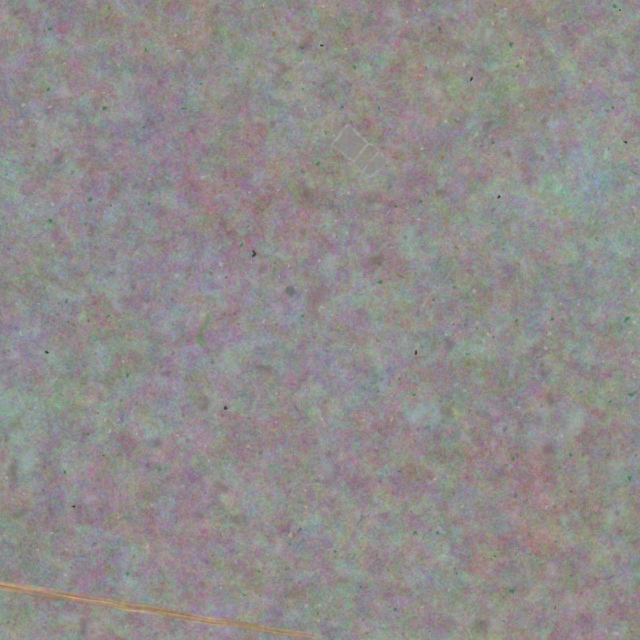
Reproduce this texture procedurally as a Shadertoy shader.

```glsl
// Weathered grey ground with mottled pastel blotches, specks, scratches and a dry straw.

vec3 hash3(vec2 p) {
    vec3 q = fract(vec3(p.xyx) * vec3(0.1031, 0.1030, 0.0973));
    q += dot(q, q.yxz + 33.33);
    return fract((q.xxy + q.yzz) * q.zyx);
}

// Three independent channels of value noise, from -1 to 1
vec3 noise3(vec2 p) {
    vec2 i = floor(p), f = fract(p);
    f = f * f * (3.0 - 2.0 * f);
    vec3 low = mix(hash3(i), hash3(i + vec2(1, 0)), f.x);
    vec3 high = mix(hash3(i + vec2(0, 1)), hash3(i + vec2(1, 1)), f.x);
    return 2.0 * mix(low, high, f.y) - 1.0;
}

vec2 turn(vec2 p, float a) {
    return vec2(cos(a) * p.x - sin(a) * p.y, sin(a) * p.x + cos(a) * p.y);
}

float segmentDistance(vec2 p, vec2 a, vec2 b) {
    vec2 d = b - a;
    return length(p - a - d * clamp(dot(p - a, d) / dot(d, d), 0.0, 1.0));
}

float boxDistance(vec2 p, vec2 halfSize) {
    vec2 d = abs(p) - halfSize;
    return length(max(d, 0.0)) + min(max(d.x, d.y), 0.0);
}

// Coverage of irregular spots, at most one in each cell
float spots(vec2 p, float cells, float radius, float chance, float soft, float seed) {
    p = p * cells + 0.6 * noise3(p * 0.8 / radius + seed).xy * radius * cells;
    vec2 cell = floor(p);
    vec3 r = hash3(cell + seed), s = hash3(cell + seed + 71.3);
    vec2 d = turn(fract(p) - 0.3 - 0.4 * r.xy, 6.28 * s.x) / cells;
    d.x *= 0.6 + 0.9 * s.y;
    float size = radius * (0.45 + 0.75 * s.z);
    return step(r.z, chance) * (1.0 - smoothstep(size * (1.0 - soft), size + 1.0 / iResolution.y, length(d)));
}

void mainImage(out vec4 fragColor, in vec2 fragCoord) {
    vec2 uv = fragCoord / iResolution.y;
    float pixel = 1.0 / iResolution.y;
    vec2 warped = uv + 0.007 * noise3(uv * 42.0).xy + 0.004 * noise3(uv * 120.0 + 5.0).xy;

    // Mottling: x is lightness, y is magenta to green, z is tan to teal
    vec3 broad = noise3(turn(warped, 0.5) * 5.0 + 13.0) + 0.8 * noise3(turn(warped, 1.1) * 13.0 + 40.0);
    vec3 blotch = noise3(turn(warped, 0.8) * 34.0 + 7.0) + noise3(turn(warped, 2.0) * 66.0 + 90.0);
    vec3 grain = noise3(turn(uv, 0.3) * 125.0 + 21.0) + noise3(turn(uv, 1.4) * 250.0 + 55.0);
    vec3 tone = broad * vec3(0.28, 0.42, 0.45) + blotch * vec3(0.72, 0.72, 0.58) + grain * vec3(0.56, 0.68, 0.50);
    vec2 tealOffset = uv - vec2(0.93, 0.72);
    tone += vec3(0.2, 0.7, 0.6) * exp(-50.0 * dot(tealOffset, tealOffset));
    vec3 color = vec3(0.564, 0.552, 0.544)
        + tone.x * vec3(0.036)
        + tone.y * vec3(-0.012, 0.036, -0.016)
        + tone.z * vec3(-0.024, 0.020, 0.042);
    color += 0.038 * noise3(turn(uv, 0.9) * 420.0 + 17.0) + 0.022 * noise3(uv * 480.0 + 33.0).x;

    // Soft stains and pale pebbles
    color = mix(color, vec3(0.60, 0.68, 0.66), 0.50 * spots(uv, 13.0, 0.024, 0.20, 1.0, 3.0));
    color = mix(color, vec3(0.67, 0.66, 0.70), 0.50 * spots(uv, 24.0, 0.012, 0.10, 1.0, 19.0));
    color = mix(color, vec3(0.43, 0.37, 0.37), 0.50 * spots(uv, 18.0, 0.014, 0.14, 1.0, 37.0));
    float redStain = length((warped - vec2(0.495, 0.53)) * vec2(1.1, 0.8)) + 0.005 * blotch.x;
    color = mix(color, vec3(0.54, 0.39, 0.41), 0.6 * (1.0 - smoothstep(0.002, 0.026, redStain)));
    float greyDot = length(uv - vec2(0.453, 0.545)) + 0.001 * grain.x;
    color = mix(color, vec3(0.35, 0.40, 0.39), 0.65 * (1.0 - smoothstep(0.004, 0.011, greyDot)));

    // Tiny specks, most of them faint
    color = mix(color, vec3(0.18, 0.44, 0.27), 0.70 * spots(uv, 33.0, 0.0030, 0.06, 0.9, 11.0));
    color = mix(color, vec3(0.12, 0.14, 0.14), 0.75 * spots(uv, 21.0, 0.0034, 0.035, 0.8, 29.0));
    color = mix(color, vec3(0.60, 0.38, 0.22), 0.60 * spots(uv, 27.0, 0.0032, 0.04, 0.9, 47.0));
    color = mix(color, vec3(0.82, 0.78, 0.79), 0.45 * spots(uv, 45.0, 0.0028, 0.08, 0.9, 61.0));
    color = mix(color, vec3(0.38, 0.37, 0.36), 0.45 * spots(uv, 50.0, 0.0030, 0.10, 0.9, 83.0));

    // Faint short scratches, some light and some dark
    vec2 bent = uv + 0.005 * noise3(uv * 75.0).yz;
    float fade = 0.18 + 0.16 * grain.z;
    for (int i = 0; i < 44; i++) {
        vec3 r = hash3(vec2(float(i), 8.0)), s = hash3(vec2(float(i), 31.0));
        vec2 reach = turn(vec2(0.003 + 0.010 * s.x, 0.0), 6.28 * r.z);
        float d = segmentDistance(bent, r.xy - reach, r.xy + reach);
        vec3 ink = s.y > 0.4 ? vec3(0.74, 0.70, 0.73) : vec3(0.36, 0.34, 0.34);
        color = mix(color, ink, max(fade, 0.0) * (1.0 - smoothstep(0.0004, 0.0014 + pixel, d)));
    }

    // Flat leaf scrap with a pale broken rim and two cross veins
    vec2 leaf = turn(uv + 0.003 * noise3(uv * 60.0).xy - vec2(0.562, 0.762), 0.7);
    float scrap = boxDistance(leaf, vec2(0.040, 0.019));
    color = mix(color, vec3(0.54, 0.56, 0.54), 0.55 * (1.0 - smoothstep(-0.002, 0.002, scrap)));
    float veins = max(abs(abs(leaf.x - 0.012) - 0.010), scrap);
    float rim = min(abs(scrap), veins);
    float rimFade = clamp(0.35 + 0.25 * grain.y, 0.0, 0.7);
    color = mix(color, vec3(0.70, 0.68, 0.70), rimFade * (1.0 - smoothstep(0.0005, 0.0015 + pixel, rim)));

    // Green blade, patchy along its length
    float blade = segmentDistance(warped, vec2(0.313, 0.455), vec2(0.329, 0.508));
    float bladeFade = clamp(0.55 + 0.25 * blotch.y, 0.1, 0.8);
    color = mix(color, vec3(0.35, 0.56, 0.34), bladeFade * (1.0 - smoothstep(0.001, 0.007, blade)));

    // Dry straw with lengthwise fibres
    vec2 straw = turn(uv - vec2(0.0, 0.086), 0.167);
    straw.y += 0.0015 * noise3(vec2(straw.x * 30.0, 2.0)).x;
    float fibre = noise3(vec2(straw.x * 18.0, straw.y * 420.0)).x;
    vec3 strawColor = vec3(0.67, 0.56, 0.45) + vec3(0.11, 0.10, 0.09) * fibre + 0.04 * grain;
    float strawWidth = 0.0085 - 0.004 * straw.x;
    float cover = 1.0 - smoothstep(strawWidth - 0.003, strawWidth + 0.001, abs(straw.y));
    cover *= 1.0 - smoothstep(0.46, 0.52, straw.x);
    color = mix(color, strawColor, 0.80 * cover);

    fragColor = vec4(color, 1.0);
}
```
